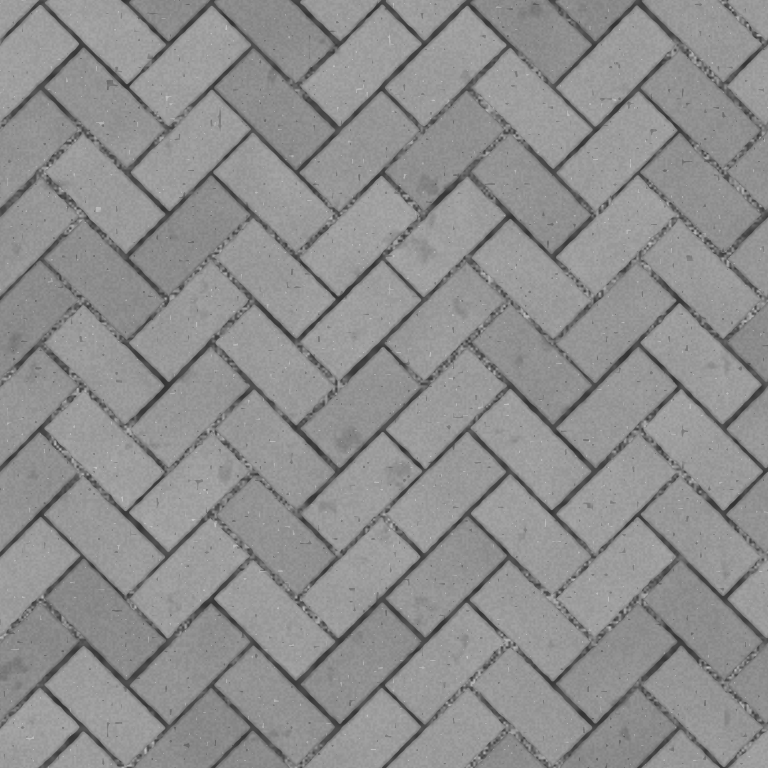
Reproduce this texture procedurally as a Shadertoy shader.

```glsl
// Grey concrete pavers in a diagonal herringbone with sandy, shadowed joints.
#define REPEATS 9.0               // columns and rows of pavers per canvas
#define ORIGIN vec2(0.225, 0.23)  // centre of the first paver, in cells
#define JOINT 0.022               // half width of a joint, in cells
#define CORNER 0.022              // corner radius
#define JITTER 0.020              // wander of each paver's position
#define TILT 0.016                // wander of each paver's angle
#define STONE 0.580               // mean paver grey
#define TONE_SPREAD 0.075         // grey range from paver to paver
#define GRAIN 0.055               // strength of the fine surface grain
#define SHADOW 0.20               // grey of an empty joint
#define SAND 0.50                 // mean grey of a filled joint

float hash(vec2 p) {
    vec3 q = fract(p.xyx * vec3(0.1031, 0.1030, 0.0973));
    q += dot(q, q.yzx + 33.33);
    return fract((q.x + q.y) * q.z);
}

float noise(vec2 p) {
    vec2 i = floor(p), f = fract(p);
    f = f * f * (3.0 - 2.0 * f);
    return mix(mix(hash(i), hash(i + vec2(1, 0)), f.x),
               mix(hash(i + vec2(0, 1)), hash(i + vec2(1, 1)), f.x), f.y);
}

float fbm(vec2 p) {
    float sum = 0.0, amp = 0.5;
    for (int i = 0; i < 4; i++) {
        sum += amp * noise(p);
        p = p * 2.03 + 17.3;
        amp *= 0.5;
    }
    return sum / 0.9375;
}

float roundedBox(vec2 p, vec2 halfSize, float radius) {
    vec2 q = abs(p) - halfSize + radius;
    return length(max(q, 0.0)) + min(max(q.x, q.y), 0.0) - radius;
}

// Columns alternate between rising and falling pavers; the odd column count
// leaves one pair of neighbouring rising columns.
float falling(float column) {
    return mod(column + step(5.0, column), 2.0);
}

// Distance to the nearest paver; also returns its wrapped id and local position.
float pavers(vec2 p, out vec2 id, out vec2 local) {
    float nearest = 1e3;
    vec2 halfSize = vec2(0.7071, 0.35355) - JOINT;
    float baseColumn = floor(p.x - ORIGIN.x + 0.5);
    for (int i = -1; i <= 1; i++) {
        float column = baseColumn + float(i);
        float fall = falling(mod(column, REPEATS));
        float shift = ORIGIN.y + 0.5 * fall;
        float baseRow = floor(p.y - shift + 0.5);
        for (int j = -1; j <= 1; j++) {
            float row = baseRow + float(j);
            vec2 cell = mod(vec2(column, row), REPEATS);
            vec2 wander = vec2(hash(cell + 3.7), hash(cell + 41.2)) - 0.5;
            vec2 q = p - vec2(column + ORIGIN.x, row + shift) - JITTER * wander;
            float angle = 0.785398 * (1.0 - 2.0 * fall) + TILT * (hash(cell + 71.9) - 0.5);
            float c = cos(angle), s = sin(angle);
            q = vec2(c * q.x + s * q.y, c * q.y - s * q.x);
            float d = roundedBox(q, halfSize, CORNER);
            if (d < nearest) {
                nearest = d;
                id = cell;
                local = q;
            }
        }
    }
    return nearest;
}

void mainImage(out vec4 fragColor, in vec2 fragCoord) {
    vec2 p = fragCoord / iResolution.y * REPEATS;
    float pixel = REPEATS / iResolution.y;

    // Slightly ragged paver edges
    vec2 id, local;
    float d = pavers(p, id, local);
    d += 0.012 * (noise(p * 14.0) - 0.5);

    // Paver face: own tone, cloudy wear, gentle slope and fine grain
    float grain = noise(p * 42.0) - 0.5;
    float tone = hash(id + 12.6);
    float face = STONE + TONE_SPREAD * (0.45 - tone * tone);
    face += 0.05 * (fbm(p * 1.8 + id * 5.3) - 0.5);
    face += 0.025 * local.x * (hash(id + 27.1) - 0.5);
    face += GRAIN * grain;

    // Rare stains, dark pits and pale specks
    face -= 0.07 * smoothstep(0.73, 0.85, fbm(p * 2.6 + 60.0));
    face -= 0.13 * smoothstep(0.91, 0.98, noise(p * 19.0 + 8.0));
    face += 0.12 * smoothstep(0.93, 0.99, noise(p * 23.0 + 90.0));

    // Worn rim darkening toward the joint
    float filled = smoothstep(0.46, 0.64, fbm(p * 1.1 + 30.0));
    face -= 0.10 * smoothstep(-0.045, 0.0, d) * (0.6 + 0.8 * noise(p * 9.0));

    // Joint: dark gap, partly filled with coarse sand
    float grit = noise(p * 34.0 + 5.0);
    float gap = SHADOW + 0.14 * noise(p * 11.0);
    float sand = SAND + 0.55 * (grit - 0.5);
    float joint = mix(gap, sand, filled * (0.55 + 0.45 * noise(p * 7.0)));

    // Sand spilling over the rims
    float spill = 0.022 * filled * noise(p * 16.0 + 44.0);
    float edge = max(0.75 * pixel, 0.006);
    float grey = mix(face, joint, smoothstep(-edge, edge, d + spill));
    fragColor = vec4(vec3(clamp(grey, 0.0, 1.0)), 1.0);
}
```
